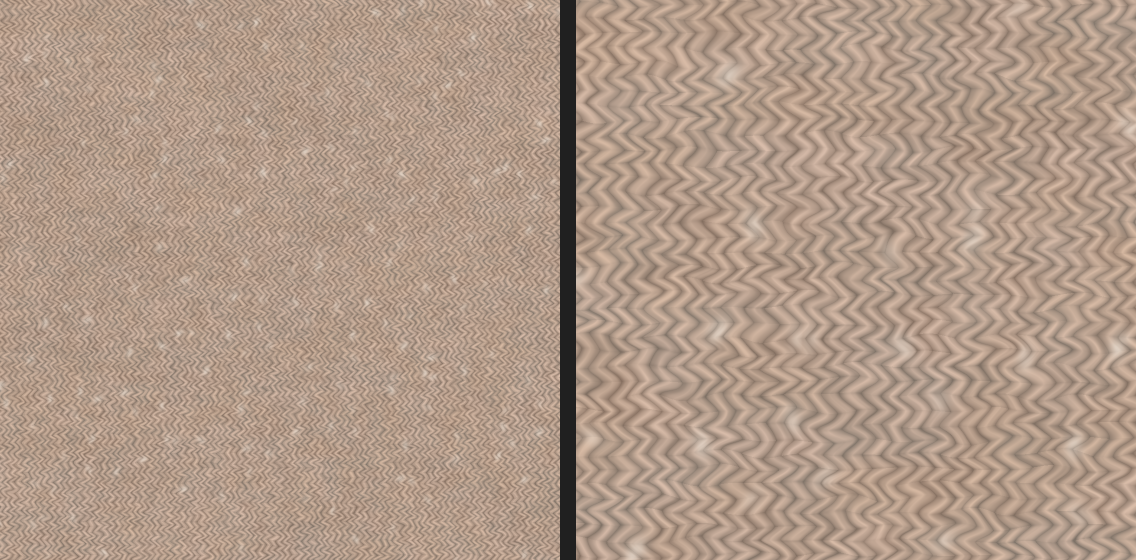
Left: the whole. Right: its middle third, enlarged.
Reproduce this texture procedurally as a Shadertoy shader.

```glsl
// Draws a fine beige knit: wavy zigzag wales of fibrous yarn with pale flecks.

const float COLUMNS = 86.0;        // wales across the canvas
const float ROWS = 116.0;          // zigzag turns up the canvas
const float SWING = 0.78;          // sideways reach of a zigzag, in columns
const float WOBBLE = 0.17;         // irregularity of the yarn path
const float FIBRE_CONTRAST = 0.34;
const float STITCH_CONTRAST = 0.16;
const float FLECK_GRID = 30.0;
const float FLECK_SHARE = 0.20;
const vec3 CREASE_COLOUR = vec3(0.52, 0.43, 0.37);
const vec3 SLATE_COLOUR = vec3(0.49, 0.45, 0.41);
const vec3 YARN_COLOUR = vec3(0.85, 0.74, 0.67);
const vec3 TAN_COLOUR = vec3(0.83, 0.71, 0.61);
const vec3 FLECK_COLOUR = vec3(0.88, 0.83, 0.78);

float hash(vec2 p) {
    vec3 q = fract(p.xyx * vec3(0.1031, 0.1030, 0.0973));
    q += dot(q, q.yzx + 33.33);
    return fract((q.x + q.y) * q.z);
}

float valueNoise(vec2 p) {
    vec2 cell = floor(p), f = fract(p);
    f = f * f * (3.0 - 2.0 * f);
    vec2 e = vec2(1.0, 0.0);
    return mix(mix(hash(cell), hash(cell + e), f.x),
               mix(hash(cell + e.yx), hash(cell + 1.0), f.x), f.y);
}

// Layered sines in turning directions, about -1 to 1.
float waves(vec2 p, float phase) {
    float sum = 0.0;
    for (int i = 0; i < 5; i++) {
        float k = float(i);
        float angle = 2.4 * k + phase;
        vec2 dir = vec2(cos(angle), sin(angle));
        sum += sin(dot(p, dir) * (0.7 + 0.37 * k) + phase * (k + 1.0)
                   + 1.3 * sin(dot(p, dir.yx) * 0.43));
    }
    return sum * 0.4;
}

// Soft slanted tufts, one at most in each cell.
float flecks(vec2 uv) {
    vec2 p = uv * FLECK_GRID;
    vec2 home = floor(p);
    float cover = 0.0;
    for (int j = -1; j <= 1; j++) {
        for (int i = -1; i <= 1; i++) {
            vec2 cell = home + vec2(i, j);
            float present = step(hash(cell + 71.0), FLECK_SHARE);
            vec2 centre = cell + vec2(hash(cell + 13.0), hash(cell + 29.0));
            float angle = mix(0.3, 2.6, hash(cell + 47.0));
            vec2 d = p - centre;
            vec2 along = vec2(cos(angle), sin(angle));
            vec2 local = vec2(dot(d, along), dot(d, vec2(-along.y, along.x)));
            float tuft = exp(-dot(local * local, vec2(16.0, 42.0)));
            cover = max(cover, present * tuft * mix(0.35, 1.0, hash(cell + 5.0)));
        }
    }
    return cover;
}

vec3 knit(vec2 uv) {
    // Yarn coordinates: x counts wales, y counts zigzag turns.
    vec2 grid = uv * vec2(COLUMNS, ROWS);
    vec2 yarn = grid + WOBBLE * vec2(waves(grid * 1.2, 0.6), 1.3 * waves(grid, 2.1));
    float zigzag = abs(fract(yarn.y * 0.5) * 2.0 - 1.0);
    zigzag = mix(zigzag, smoothstep(0.0, 1.0, zigzag), 0.5);
    yarn.x += SWING * zigzag;

    // Rounded strands, with a crease where the yarn turns.
    vec2 stitch = floor(yarn);
    float strand = 1.0 - abs(fract(yarn.x) * 2.0 - 1.0);
    float turn = abs(fract(yarn.y + 0.5) - 0.5);
    float ridge = pow(strand, 0.68);
    float crease = exp(-turn * turn * 60.0) * hash(stitch + 19.0);

    // Fine fibres follow the strand.
    float fibre = valueNoise(vec2(yarn.x * 3.6, yarn.y * 0.9));
    fibre = mix(fibre, valueNoise(yarn * vec2(6.5, 1.5) + 40.0), 0.35) - 0.5;
    float patchTone = waves(grid * 0.16, 4.0);

    float tone = 0.15 + 0.74 * ridge - 0.17 * crease;
    tone += FIBRE_CONTRAST * fibre + STITCH_CONTRAST * (hash(stitch) - 0.5);
    tone = clamp(tone + 0.025 * patchTone, 0.0, 1.0);

    // Warm and grey tints vary from place to place.
    vec3 dark = mix(CREASE_COLOUR, SLATE_COLOUR, valueNoise(grid * 0.45 + 9.0));
    vec3 light = mix(YARN_COLOUR, TAN_COLOUR, 0.7 * valueNoise(grid * 0.3 + 80.0));
    vec3 colour = mix(dark, light, tone);
    float fleck = flecks(uv) * (0.45 + 0.4 * ridge + 0.5 * fibre);
    return mix(colour, FLECK_COLOUR, clamp(fleck, 0.0, 0.85));
}

void mainImage(out vec4 fragColor, in vec2 fragCoord) {
    // Four samples per pixel smooth the edges.
    vec3 sum = vec3(0.0);
    for (int j = 0; j < 2; j++) {
        for (int i = 0; i < 2; i++) {
            vec2 offset = (vec2(i, j) - 0.5) * 0.5;
            sum += knit((fragCoord + offset) / iResolution.xy);
        }
    }
    fragColor = vec4(sum * 0.25, 1.0);
}
```
